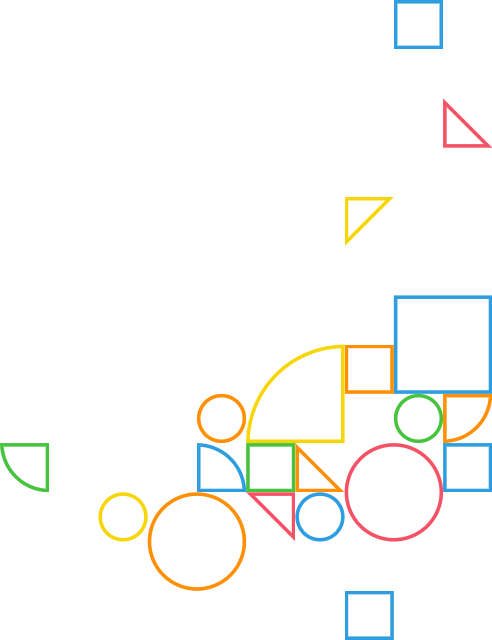
This background is drawn by a WebGL 2 fragment shader. Its source:

```glsl
#version 300 es
precision highp float;
// Outlined circles, quarter discs, squares and triangles packed on a white 10 by 13 grid.

uniform vec2 u_resolution;
out vec4 fragColor;

const int CIRCLE = 0, QUARTER = 1, SQUARE = 2;
const int BLUE = 3;
const vec3 palette[5] = vec3[5](
    vec3(1.0, 0.56, 0.02),   // orange
    vec3(0.97, 0.84, 0.03),  // yellow
    vec3(0.96, 0.32, 0.40),  // red
    vec3(0.18, 0.62, 0.88),  // blue
    vec3(0.28, 0.77, 0.24)); // green

vec2 hash22(vec2 p) {
    vec3 h = fract(p.xyx * vec3(0.1031, 0.1030, 0.0973));
    h += dot(h, h.yzx + 33.33);
    return fract((h.xx + h.yz) * h.zy);
}

// Signed distance to a shape filling a box; flip mirrors its right-angled corner
float shapeDistance(vec2 local, float size, int kind, vec2 flip) {
    float radius = 0.5 * size;
    if (kind == CIRCLE) return length(local) - radius;
    if (kind == SQUARE) return max(abs(local.x), abs(local.y)) - radius;
    vec2 q = local * flip + radius;
    float legs = max(-q.x, -q.y);
    if (kind == QUARTER) return max(length(q) - size, legs);
    return max((q.x + q.y - size) * 0.7071, legs);
}

// Coverage of a stroke lying just inside the shape
float outline(float d, float pixel) {
    float halfWidth = 0.0365;
    return clamp(0.5 - (abs(d + halfWidth) - halfWidth) / pixel, 0.0, 1.0);
}

// Which unit cells hold a small shape
bool isOccupied(int x, int y) {
    bool cluster = x > 3 && x < 10 && y > 1 && y < (x == 7 ? 6 : 5) && x + y != 11;
    bool leftStray = x >= 0 && x < 3 && x + 2 * y == 6;
    int strayColumn = 7 + (y > 7 ? (y + 1) % 3 : 0);
    bool rightStray = x == strayColumn && (y == 0 || (y > 7 && y % 2 == 0));
    return cluster || leftStray || rightStray;
}

void main() {
    float pixel = 13.0 / u_resolution.y;
    vec2 p = gl_FragCoord.xy * pixel;
    vec2 cell = floor(p);
    vec3 color = vec3(1.0);
    bool covered = false;

    // Large shapes, two cells wide
    for (int i = 0; i < 4; i++) {
        vec2 corner = vec2(min(3 + 2 * i, 8), 1 + 3 * (i % 2) + i / 2);
        vec2 local = p - corner - 1.0;
        int kind = (i % 2) * (1 + i / 2);
        float d = shapeDistance(local, 2.0, kind, vec2(-1.0, 1.0));
        color = mix(color, palette[i], outline(d, pixel));
        covered = covered || max(abs(local.x), abs(local.y)) < 1.0;
    }

    // Small shapes in the free cells; blue squares on the outermost rows
    int x = int(cell.x), y = int(cell.y);
    if (!covered && isOccupied(x, y)) {
        bool outerRow = y % 12 == 0;
        int kind = outerRow ? SQUARE : (x + 3 * y) % 4;
        int ink = outerRow ? BLUE : ((x < 3 ? 2 * x : x) + 2 * y + 3) % 5;
        vec2 flip = 2.0 * step(0.5, hash22(cell + 7.0)) - 1.0;
        float d = shapeDistance(p - cell - 0.5, 1.0, kind, flip);
        color = mix(color, palette[ink], outline(d, pixel));
    }

    fragColor = vec4(color, 1.0);
}
```
